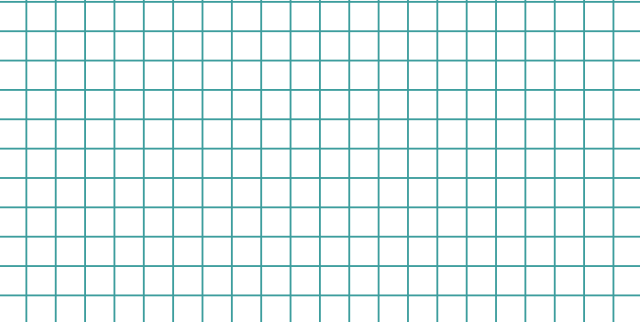
A WebGL 2 fragment shader for this pattern:

```glsl
#version 300 es
precision highp float;

// Lengths are fractions of the canvas height
#define CELL 0.09116
#define LINE_WIDTH 0.0057
#define GRID_OFFSET vec2(0.0819, 0.0826)
#define LINE_COLOR vec3(0.235, 0.615, 0.615)
#define PAPER_COLOR vec3(1.0)

uniform vec2 u_resolution;
out vec4 fragColor;

// Distance to the nearest vertical (x) and horizontal (y) grid line
vec2 gridDistance(vec2 p) {
    vec2 cell = fract((p - GRID_OFFSET) / CELL + 0.5) - 0.5;
    return abs(cell) * CELL;
}

// Share of a pixel covered by a line on each axis
vec2 lineCoverage(vec2 dist, float pixel) {
    vec2 edge = (0.5 * LINE_WIDTH - dist) / pixel + 0.5;
    return clamp(edge, 0.0, min(1.0, LINE_WIDTH / pixel));
}

void main() {
    float pixel = 1.0 / u_resolution.y;
    vec2 p = gl_FragCoord.xy * pixel;

    // Union of the two line sets
    vec2 coverage = lineCoverage(gridDistance(p), pixel);
    float ink = 1.0 - (1.0 - coverage.x) * (1.0 - coverage.y);

    fragColor = vec4(mix(PAPER_COLOR, LINE_COLOR, ink), 1.0);
}
```
